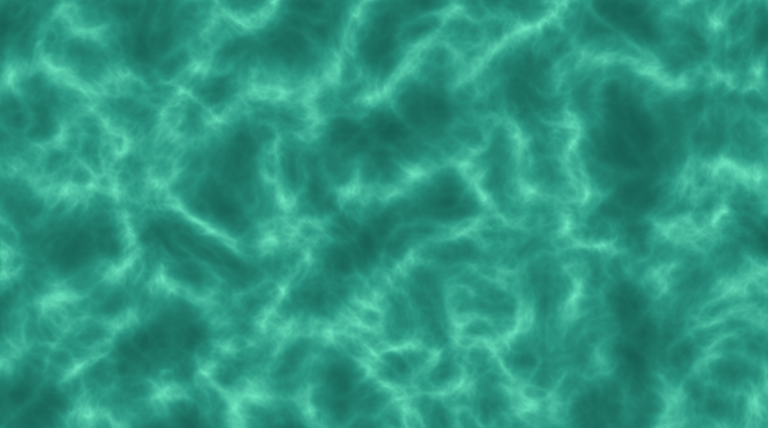
Reproduce this texture procedurally as a WebGL 1 fragment shader.

```glsl
precision highp float;
// Teal water caustics: soft ridged gradient noise with dark pools and glowing veins.

uniform vec2 u_resolution;

const float TAU = 6.2831853;
const int OCTAVES = 5;

const vec3 DEEP_TEAL = vec3(0.055, 0.31, 0.27);
const vec3 MID_TEAL = vec3(0.17, 0.60, 0.52);
const vec3 PALE_MINT = vec3(0.38, 0.85, 0.71);

float hash(vec2 cell) {
  vec3 q = fract(cell.xyx * vec3(0.1031, 0.1030, 0.0973));
  q += dot(q, q.yzx + 33.33);
  return fract((q.x + q.y) * q.z);
}

// Dot product of a random unit gradient with the offset from its lattice corner
float cornerSlope(vec2 cell, vec2 offset) {
  float angle = TAU * hash(cell);
  return dot(vec2(cos(angle), sin(angle)), offset);
}

float gradientNoise(vec2 p) {
  vec2 cell = floor(p);
  vec2 f = p - cell;
  vec2 blend = f * f * f * (f * (f * 6.0 - 15.0) + 10.0);
  vec2 right = vec2(1.0, 0.0);
  vec2 up = vec2(0.0, 1.0);
  float low = mix(cornerSlope(cell, f),
                  cornerSlope(cell + right, f - right), blend.x);
  float high = mix(cornerSlope(cell + up, f - up),
                   cornerSlope(cell + 1.0, f - 1.0), blend.x);
  return mix(low, high, blend.y);
}

// Absolute value with a rounded crease
float softAbs(float value, float radius) {
  return sqrt(value * value + radius * radius);
}

// Sum of creased octaves: near zero on the veins, large inside the pools
float turbulence(vec2 p, float gain, float creaseRadius) {
  float sum = 0.0;
  float weight = 1.0;
  for (int i = 0; i < OCTAVES; i++) {
    sum += weight * softAbs(gradientNoise(p), creaseRadius);
    p = p * 2.0 + vec2(17.3, 9.7);
    weight *= gain;
  }
  return sum;
}

vec2 warp(vec2 p, float amount) {
  vec2 shift = vec2(gradientNoise(p + 31.4), gradientNoise(p + 72.8));
  return p + amount * shift;
}

vec3 waterColor(float light) {
  vec3 shade = mix(DEEP_TEAL, MID_TEAL, min(light / 0.44, 1.0));
  return shade + (PALE_MINT - MID_TEAL) * max(light - 0.44, 0.0) / 0.36;
}

void main() {
  vec2 uv = gl_FragCoord.xy / u_resolution.y;
  vec2 p = warp(uv * 4.3 + vec2(5.2, 11.6), 0.2);
  float depth = turbulence(p, 0.5, 0.022);
  float light = exp(-2.6 * depth);
  gl_FragColor = vec4(waterColor(light), 1.0);
}
```
